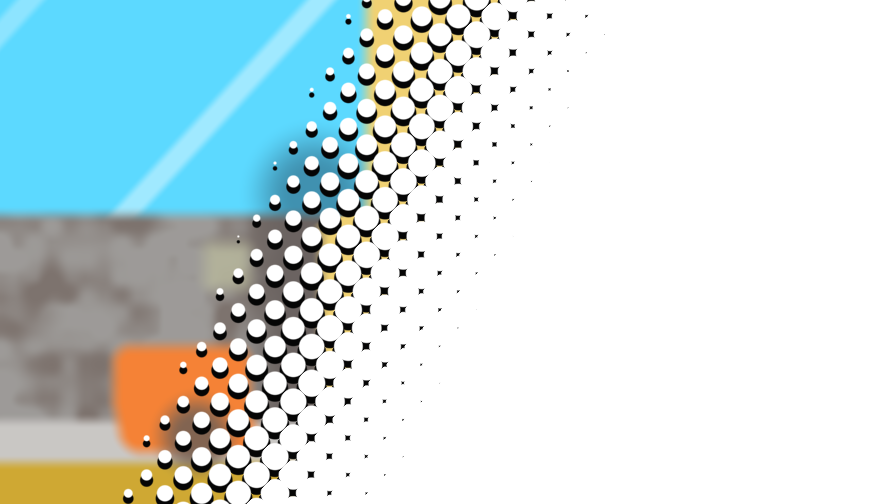
Write a WebGL 2 fragment shader that draws this background.

```glsl
#version 300 es
precision highp float;
// Blurred street backdrop (sky, grey wall, orange box, yellow ground) that
// dissolves into white on the right through a slanted halftone of white dots
// with black drop shadows. Dot area grows linearly across the slope.
uniform vec2 u_resolution;
out vec4 outColor;

const vec3 SKY = vec3(0.36, 0.85, 1.0);
const vec3 SKY_SHADE = vec3(0.25, 0.57, 0.69);
const vec3 WALL = vec3(0.615, 0.605, 0.595);
const vec3 WALL_STAIN = vec3(0.49, 0.45, 0.43);
const vec3 WALL_SHADE = vec3(0.42, 0.39, 0.38);
const vec3 CREAM = vec3(0.72, 0.72, 0.61);
const vec3 CURB = vec3(0.79, 0.78, 0.77);
const vec3 GROUND = vec3(0.81, 0.66, 0.20);
const vec3 ORANGE = vec3(0.96, 0.51, 0.21);
const vec3 BROWN = vec3(0.46, 0.38, 0.33);
const vec3 PILLAR = vec3(0.94, 0.82, 0.45);
const vec3 INK = vec3(0.02);

const float PITCH = 0.0364;                  // half the dot spacing
const vec2 DOT_ORIGIN = vec2(0.9097, 0.9676);
const vec2 SHADOW_SHIFT = vec2(0.0, -0.0105);

float hash(vec2 p) {
    return fract(sin(dot(p, vec2(127.1, 311.7))) * 43758.545);
}

float noise(vec2 p) {
    vec2 i = floor(p), f = fract(p);
    f = f * f * (3.0 - 2.0 * f);
    float low = mix(hash(i), hash(i + vec2(1, 0)), f.x);
    float high = mix(hash(i + vec2(0, 1)), hash(i + vec2(1, 1)), f.x);
    return mix(low, high, f.y);
}

// Soft-edged masks: 1 inside, 0 outside
float above(float edge, float blur, float v) {
    return smoothstep(edge - blur, edge + blur, v);
}

float softBox(vec2 p, vec2 center, vec2 halfSize, float corner, float blur) {
    vec2 d = abs(p - center) - halfSize + corner;
    float dist = length(max(d, 0.0)) + min(max(d.x, d.y), 0.0) - corner;
    return 1.0 - above(0.0, blur, dist);
}

float softDisc(vec2 p, vec2 center, float radius, float blur) {
    return 1.0 - above(radius, blur, length(p - center));
}

// Diagonal band crossing the top edge at x = top
float streak(vec2 p, float top, float width) {
    float d = abs(p.x + 0.914 * (1.0 - p.y) - top);
    return 1.0 - smoothstep(width * 0.35, width, d);
}

// 0 where dots are born, 1 where they close up
float coverage(vec2 p) {
    return (p.x + 0.485 * (1.0 - p.y) - 0.699) / 0.528;
}

// Staggered dots; scale and spread enlarge each radius
float halftone(vec2 p, float scale, float spread, float aa) {
    vec2 q = (p - DOT_ORIGIN) / PITCH;
    vec2 cell = floor(vec2(q.x + q.y, q.x - q.y) * 0.5 + 0.5);
    vec2 center = DOT_ORIGIN + PITCH * vec2(cell.x + cell.y, cell.x - cell.y);
    float amount = coverage(center);
    float radius = PITCH * scale * sqrt(max(amount, 0.0)) + spread;
    return step(0.001, amount) * softDisc(p, center, radius, aa);
}

vec3 skyColor(vec2 p) {
    vec3 color = mix(SKY, vec3(1), 0.42 * streak(p, 0.637, 0.042));
    color = mix(color, vec3(1), 0.3 * streak(p, 0.06, 0.04));
    return mix(color, SKY_SHADE, softDisc(p, vec2(0.625, 0.615), 0.1, 0.055));
}

vec3 wallColor(vec2 p) {
    float stain = 0.65 * noise(p * vec2(11, 14)) + 0.35 * noise(p * 29.0);
    vec3 color = mix(WALL, WALL_STAIN, above(0.58, 0.25, stain));
    color = mix(color, WALL_STAIN, 0.6 * softDisc(p, vec2(0.06, 0.38), 0.04, 0.04));
    color = mix(color, WALL_SHADE, above(0.51, 0.06, p.x));
    return mix(color, CREAM, 0.8 * softBox(p, vec2(0.451, 0.472), vec2(0.045), 0.02, 0.025));
}

vec3 backdrop(vec2 p) {
    vec3 color = mix(wallColor(p), CURB, 1.0 - above(0.165, 0.016, p.y));
    color = mix(color, GROUND, 1.0 - above(0.082, 0.016, p.y));
    // Orange box narrows toward its foot and is shaded there
    vec2 boxPoint = p - vec2(0.2 * max(0.2 - p.y, 0.0), 0.0);
    color = mix(color, ORANGE, softBox(boxPoint, vec2(0.361, 0.208), vec2(0.135, 0.105), 0.035, 0.02));
    color = mix(color, BROWN, 0.9 * softDisc(p, vec2(0.39, 0.135), 0.065, 0.035));
    color = mix(color, skyColor(p), above(0.574, 0.018, p.y));
    // Yellow pillar stands further left below the skyline
    float pillarEdge = mix(0.637, 0.726, above(0.572, 0.02, p.y));
    return mix(color, PILLAR, above(pillarEdge, 0.02, p.x));
}

void main() {
    vec2 p = gl_FragCoord.xy / u_resolution.y;
    float aa = 0.9 / u_resolution.y;
    vec3 color = backdrop(p);
    color = mix(color, INK, halftone(p - SHADOW_SHIFT, 1.08, 0.001, aa));
    color = mix(color, vec3(1), halftone(p, 1.0, 0.0, aa));
    color = mix(color, vec3(1), above(1.03, 0.01, coverage(p)));
    outColor = vec4(color, 1.0);
}
```
